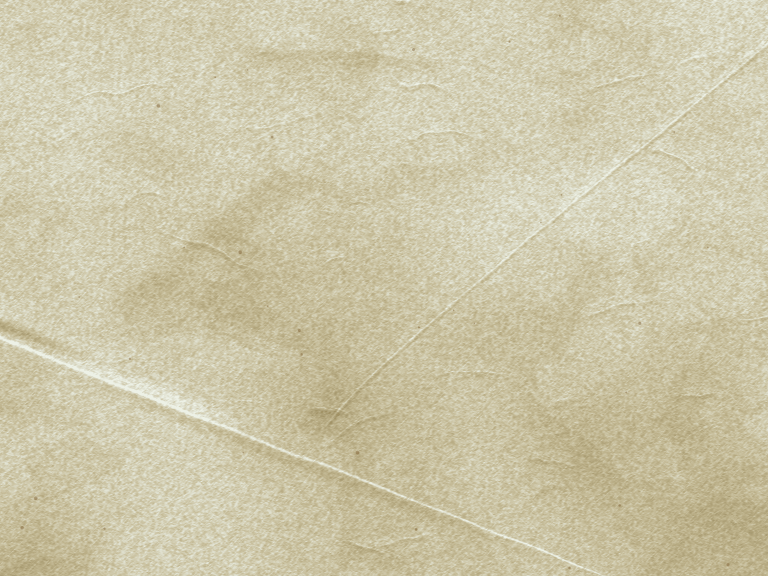
This texture is drawn by a Shadertoy shader. Its source:

```glsl
// Creased kraft paper: blotchy tan tone with fine fibre grain, two long folds
// and scattered small wrinkles. One scalar "light" gathers all the shading and
// is turned into paper colour at the end. Lengths are in canvas heights.

#define BASE_LIGHT 0.83
#define TOP_GLOW 0.30
#define BLOTCH 0.85
#define CRUMPLE 0.17
#define STAIN_EDGE 0.13
#define GRAIN 0.37
#define FIBRE_SCALE 210.0
#define RIB_COUNT 95.0
#define WRINKLES 40
#define SPECK_CELLS 20.0

const vec3 SHADE_TAN = vec3(0.67, 0.62, 0.46);
const vec3 LIT_CREAM = vec3(0.87, 0.87, 0.80);
const vec3 SPECK_BROWN = vec3(0.50, 0.38, 0.20);

// Integer hash of a lattice point, 0 to 1
float hash(vec2 cell) {
    uvec2 q = uvec2(ivec2(cell)) * uvec2(1597334677u, 3812015801u);
    uint n = (q.x ^ q.y) * 1597334677u;
    n = (n ^ (n >> 15)) * 2246822519u;
    n ^= n >> 13;
    return float(n >> 8) / 16777216.0;
}

float noise(vec2 p) {
    vec2 i = floor(p), f = fract(p);
    f = f * f * (3.0 - 2.0 * f);
    return mix(mix(hash(i), hash(i + vec2(1, 0)), f.x),
               mix(hash(i + vec2(0, 1)), hash(i + vec2(1, 1)), f.x), f.y);
}

float fbm(vec2 p) {
    float sum = 0.0, amp = 0.5;
    for (int i = 0; i < 5; i++) {
        sum += amp * noise(p);
        p = mat2(1.6, 1.2, -1.2, 1.6) * p + 17.3;
        amp *= 0.5;
    }
    return sum;
}

vec2 turn(vec2 p, float a) {
    return mat2(cos(a), -sin(a), sin(a), cos(a)) * p;
}

float bell(float d, float width) {
    return exp(-d * d / (width * width));
}

// Signed distance from a bowed line (x) and position along it, 0 to 1 (y)
vec2 along(vec2 p, vec2 a, vec2 b, float bow) {
    vec2 dir = normalize(b - a), q = p - a;
    float h = dot(q, dir) / length(b - a);
    float bend = bow * sin(3.14159 * sqrt(clamp(h, 0.0, 1.0)));
    return vec2(dir.x * q.y - dir.y * q.x - bend, h);
}

float span(float h, float fade) {
    return smoothstep(0.0, fade, h) * smoothstep(1.0, 1.0 - fade, h);
}

// Broad stains with crisp rims, glow and one-sided crumpled facets
float paperTone(vec2 p) {
    float light = BASE_LIGHT + TOP_GLOW * (p.y - 0.5);
    light += BLOTCH * (fbm(p * vec2(3.2, 4.6) + 4.0) - 0.48);
    float facet = fract(4.5 * fbm(p * vec2(2.2, 4.4) + 31.0));
    float cover = smoothstep(0.35, 0.65, noise(p * vec2(3.0, 4.0) + 7.0));
    light -= CRUMPLE * smoothstep(0.0, 0.07, facet) * pow(1.0 - facet, 1.5) * cover;
    float stain = fbm(p * vec2(2.6, 3.4) + 60.0) - 0.47;
    light -= STAIN_EDGE * smoothstep(-0.006, 0.010, stain) * smoothstep(0.2, 0.0, stain);
    light -= 0.30 * bell(length(p - vec2(1.14, 0.22)), 0.22);
    light -= 0.16 * bell(length(p - vec2(0.62, 0.58)), 0.26);
    light += 0.10 * bell(length(p - vec2(1.22, 0.80)), 0.28);
    vec2 q = p + 0.03 * (fbm(p * 9.0) - 0.5);
    vec2 slope = along(q, vec2(0.12, 0.40), vec2(0.58, 0.77), 0.0);
    light -= 0.22 * bell(slope.x, slope.x > 0.0 ? 0.012 : 0.045) * span(slope.y, 0.4);
    vec2 arch = along(q, vec2(0.38, 0.87), vec2(0.82, 0.88), 0.035);
    light -= 0.28 * bell(arch.x, arch.x > 0.0 ? 0.005 : 0.022) * span(arch.y, 0.3);
    // Highlights flatten out, shadows keep their depth
    return light - 0.45 * max(light - 0.75, 0.0);
}

// Two long folds: lit edge with shading beside it
float folds(vec2 p) {
    p += 0.004 * (vec2(noise(p * 14.0), noise(p * 14.0 + 30.0)) - 0.5);
    vec2 f = along(p, vec2(-0.02, 0.426), vec2(1.06, -0.002), -0.004);
    float thin = mix(0.0034, 0.0016, clamp(f.y, 0.0, 1.0));
    float light = 0.60 * bell(f.x, thin) * smoothstep(1.02, 0.95, f.y);
    light -= 0.24 * bell(f.x + 0.012, 0.010) * span(f.y, 0.35);
    light += 0.32 * bell(f.x - 0.012, 0.012) * bell(f.y - 0.25, 0.14);
    light -= 0.60 * bell(f.x - 0.020, 0.009) * bell(f.y - 0.02, 0.10);

    vec2 g = along(p, vec2(0.55, 0.235), vec2(1.35, 0.937), 0.024);
    float reach = smoothstep(0.0, 0.05, g.y);
    light += reach * (0.34 * bell(g.x, 0.0017) - 0.24 * bell(g.x + 0.0045, 0.0025));
    light += reach * smoothstep(0.2, 0.7, g.y) * 0.14 * bell(g.x - 0.007, 0.004);
    return light;
}

// Mostly level wrinkles at hashed places, lit above and shaded below
float wrinkles(vec2 p) {
    vec2 wavy = p + 0.020 * (vec2(noise(p * 24.0), noise(p * 24.0 + 50.0)) - 0.5);
    wavy += 0.005 * (noise(p * 75.0) - 0.5);
    float light = 0.0;
    for (int i = 0; i < WRINKLES; i++) {
        float k = float(i);
        vec2 mid = vec2(hash(vec2(k, 1)) * 1.33, hash(vec2(k, 2)));
        float angle = 1.0 * (hash(vec2(k, 3)) - 0.4);
        float reach = mix(0.025, 0.13, pow(hash(vec2(k, 4)), 2.0));
        vec2 arm = reach * vec2(cos(angle), sin(angle));
        vec2 w = along(wavy, mid - arm, mid + arm, 0.10 * reach);
        float lit = 0.42 * bell(w.x, 0.0015) - 0.30 * bell(w.x + 0.0045, 0.0035);
        lit += 0.10 * bell(w.x - 0.010, 0.009);
        light += lit * span(w.y, 0.35) * mix(0.2, 1.0, hash(vec2(k, 5)));
    }
    return light;
}

// Matted fibres in two directions with fine bright hairs, over faint ribbing
float grain(vec2 p) {
    float a = noise(turn(p, 0.45) * FIBRE_SCALE * vec2(1.0, 2.2));
    float b = noise(turn(p, -0.30) * FIBRE_SCALE * vec2(1.1, 2.4) + 80.0);
    float hair = 1.0 - abs(2.0 * noise(turn(p, 0.8) * FIBRE_SCALE * vec2(0.5, 1.2) + 140.0) - 1.0);
    float ribs = sin(6.28318 * RIB_COUNT * (p.x + 0.004 * noise(p * 20.0)));
    return GRAIN * (a + b - 1.0 + 0.5 * (hair * hair - 0.5))
         + 0.03 * ribs * noise(p * 6.0 + 9.0);
}

float specks(vec2 p) {
    vec2 cell = floor(p * SPECK_CELLS);
    vec2 spot = 0.2 + 0.6 * vec2(hash(cell + 200.0), hash(cell + 300.0));
    float size = mix(0.001, 0.003, pow(hash(cell + 400.0), 3.0));
    float d = length(p - (cell + spot) / SPECK_CELLS);
    return step(0.94, hash(cell + 500.0)) * smoothstep(size + 0.0015, size - 0.001, d);
}

void mainImage(out vec4 fragColor, in vec2 fragCoord) {
    vec2 p = fragCoord / iResolution.y;
    float light = paperTone(p) + folds(p) + wrinkles(p) + grain(p);
    light = clamp(light, -0.2, 1.3);

    // Mid tones are a little warmer than a straight blend
    vec3 color = mix(SHADE_TAN, LIT_CREAM, light);
    color -= vec3(0.0, 0.05, 0.15) * max(light * (1.0 - light), 0.0);
    color = mix(color, SPECK_BROWN, 0.5 * specks(p));
    fragColor = vec4(color, 1.0);
}
```
